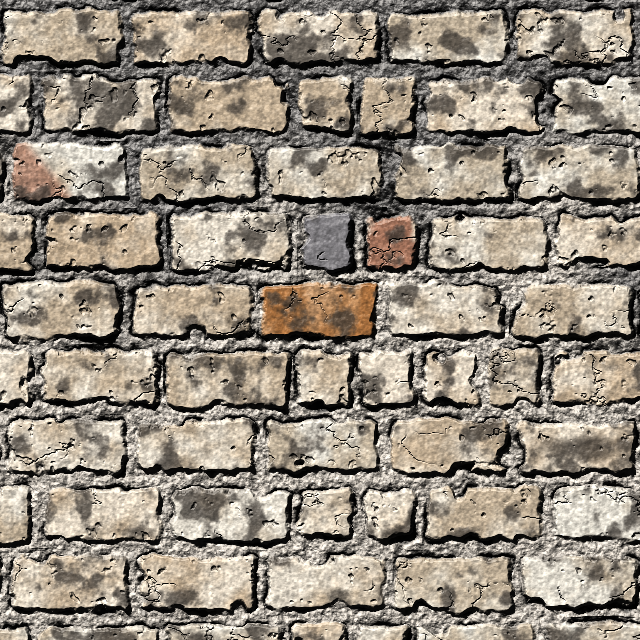
Reproduce this texture procedurally as a WebGL 2 fragment shader.

```glsl
#version 300 es
precision highp float;
// Weathered pale brick wall with rough grey mortar, lit hard from the upper left.

#define COLUMNS 5.02
#define ROWS 9.37
#define ROW_SHIFT 0.037
#define JOINT vec2(0.0095, 0.0130)
#define CORNER 0.008
#define EDGE_WEAR 0.017
#define BRICK_LEVEL 0.0125
#define BRICK_GRAIN 0.0032
#define MORTAR_ROUGHNESS 0.0115
#define SHADOW_SLOPE 0.62
#define STAIN_AMOUNT 0.75

uniform vec2 u_resolution;
out vec4 fragColor;

const vec3 TAN = vec3(0.75, 0.69, 0.60);
const vec3 PALE = vec3(0.90, 0.88, 0.83);
const vec3 SOOT = vec3(0.25, 0.23, 0.21);
const vec3 ORANGE = vec3(0.66, 0.44, 0.25);
const vec3 RED = vec3(0.64, 0.45, 0.36);
const vec3 SLATE = vec3(0.50, 0.49, 0.50);
const vec3 MORTAR_DARK = vec3(0.43, 0.42, 0.41);
const vec3 MORTAR_LIGHT = vec3(0.69, 0.66, 0.62);

struct Brick {
    float dist;   // signed distance to the worn outline
    vec2 id;      // column and row, rows counted from the top
    vec2 local;   // position from -1 to 1 inside the brick
};

float hash(vec2 p) {
    vec3 q = fract(p.xyx * vec3(0.1031, 0.1030, 0.0973));
    q += dot(q, q.yzx + 33.33);
    return fract((q.x + q.y) * q.z);
}

float noise(vec2 p) {
    vec2 i = floor(p), f = fract(p);
    f = f * f * (3.0 - 2.0 * f);
    return mix(mix(hash(i), hash(i + vec2(1, 0)), f.x),
               mix(hash(i + vec2(0, 1)), hash(i + vec2(1, 1)), f.x), f.y);
}

float fbm(vec2 p, int octaves) {
    float sum = 0.0, gain = 0.5;
    for (int i = 0; i < octaves; i++) {
        sum += gain * noise(p);
        p = mat2(1.6, 1.2, -1.2, 1.6) * p + 17.3;
        gain *= 0.5;
    }
    return sum;
}

// Courses alternate in offset; odd courses hold a pair of half bricks.
Brick findBrick(vec2 p) {
    vec2 warped = p + 0.007 * (vec2(noise(p * 17.0), noise(p * 17.0 + 50.0)) - 0.5);
    vec2 grid = vec2(warped.x * COLUMNS, (1.0 - warped.y) * ROWS - ROW_SHIFT);
    float row = floor(grid.y), odd = mod(row, 2.0);
    grid.x -= mix(0.02, 0.29, odd) + 0.08 * (hash(vec2(row + 3.0, 7.0)) - 0.5);
    vec2 id = vec2(floor(grid.x), row), cell = fract(grid);
    vec2 size = 1.0 / vec2(COLUMNS, ROWS);
    bool paired = odd > 0.5 && mod(id.x, 5.0) == 2.0;
    if (paired || hash(id + 41.0) > 0.97) {
        id.x += 0.5 * step(0.5, cell.x);
        cell.x = fract(cell.x * 2.0);
        size.x *= 0.5;
    }
    vec2 seed = id * 2.0 + 20.0;
    vec2 jitter = vec2(hash(seed), hash(seed + 9.0)) - 0.5;
    vec2 extent = 0.5 * size - JOINT * (1.0 + 0.4 * jitter.yx);
    vec2 local = (vec2(cell.x, 1.0 - cell.y) - 0.5) * size - 0.005 * jitter;
    vec2 q = abs(local) - extent + CORNER;
    float dist = length(max(q, 0.0)) + min(max(q.x, q.y), 0.0) - CORNER;
    dist += EDGE_WEAR * (fbm(p * 50.0, 4) - 0.47);
    dist += 0.012 * smoothstep(0.72, 0.95, noise(p * 32.0 + 9.0));   // chipped corners
    return Brick(dist, id, local / extent);
}

// Relief of brick faces and mortar, in canvas units.
float relief(vec2 p, out Brick b) {
    b = findBrick(p);
    vec2 q = p + b.id * 3.7 + 20.0;
    float face = smoothstep(0.0025, -0.0045, b.dist);
    float crack = smoothstep(0.018, 0.0, abs(fbm(q * vec2(17.0, 24.0), 5) - 0.46))
                * smoothstep(0.56, 0.72, noise(q * 18.0));
    float pit = smoothstep(0.63, 0.72, fbm(q * 62.0, 3));
    float brick = BRICK_LEVEL + BRICK_GRAIN * fbm(q * 72.0, 4) - 0.003 * crack - 0.004 * pit;
    float groove = exp(-abs(b.dist - 0.003) * 320.0) * smoothstep(0.25, 0.75, noise(p * 30.0));
    float mortar = 0.005 * noise(p * 13.0) + MORTAR_ROUGHNESS * fbm(p * 85.0, 4) - 0.008 * groove;
    return mix(mortar - 0.001, brick, face);
}

float isBrick(vec2 id, vec2 target) { return step(distance(id, target), 0.1); }

vec3 brickColor(Brick b, vec2 p) {
    vec2 q = p + b.id * 5.3 + 20.0;
    float tone = hash(b.id * 2.0 + 73.0), blotch = fbm(q * 22.0, 5);
    vec3 color = mix(TAN, PALE, clamp(tone * 0.9 + 3.0 * (blotch - 0.45), 0.0, 1.0));
    color *= mix(vec3(1.0), vec3(1.01, 0.97, 0.93), hash(b.id * 2.0 + 19.0));
    // Individually coloured bricks
    float brushed = smoothstep(0.25, 0.6, noise(p * vec2(45, 5)));
    color = mix(color, ORANGE, isBrick(b.id, vec2(2, 4)) * (0.65 + 0.35 * brushed));
    color = mix(color, SLATE, isBrick(b.id, vec2(2, 3)));
    color = mix(color, RED, isBrick(b.id, vec2(2.5, 3)) * smoothstep(0.35, 0.55, blotch));
    color = mix(color, RED, 0.8 * isBrick(b.id, vec2(0, 2)) * smoothstep(-0.2, -0.5, b.local.x + 0.4 * b.local.y));
    // Soot, speckle and faint vertical brushing
    float soot = smoothstep(0.53, 0.69, fbm(q * 30.0 + 8.0, 5) + 0.07 * (tone - 0.5) + 0.03 * p.y);
    soot = max(soot, isBrick(b.id, vec2(4, 6)) * smoothstep(0.9, 0.2, length(b.local) + blotch - 0.4));
    color = mix(color, SOOT, STAIN_AMOUNT * soot);
    return color * (0.91 + 0.1 * noise(p * vec2(240, 14)) + 0.3 * (noise(p * 260.0) - 0.5));
}

void main() {
    vec2 p = gl_FragCoord.xy / u_resolution;
    Brick b, other;
    float h = relief(p, b), e = 0.0014;
    vec2 slope = (vec2(relief(p + vec2(e, 0), other), relief(p + vec2(0, e), other)) - h) / e;

    // Direct light and cast shadow
    vec3 light = normalize(vec3(-0.4, 0.75, 0.95));
    float diffuse = max(dot(normalize(vec3(-slope, 1.0)), light), 0.0) / light.z;
    float blocked = 0.0;
    for (int i = 1; i <= 6; i++) {
        float reach = float(i) * 0.0025;
        float ahead = relief(p + normalize(light.xy) * reach, other);
        blocked = max(blocked, ahead - h - reach * SHADOW_SLOPE);
    }
    float lit = 1.0 - smoothstep(0.0, 0.0022, blocked);

    // Mortar is sootier towards the top of the wall, and black in its cavities
    float grime = smoothstep(0.4, 0.8, p.y + 0.5 * (noise(p * 7.0) - 0.5));
    vec3 mortar = mix(MORTAR_LIGHT, MORTAR_DARK, grime) * (0.65 + 0.7 * noise(p * 250.0));
    mortar *= mix(0.15, 1.0, smoothstep(0.0, 0.005, h - 0.001 * grime));
    vec3 color = mix(mortar, brickColor(b, p), smoothstep(0.002, -0.002, b.dist));
    color *= mix(0.055, 0.04 + 0.99 * diffuse, lit);
    color = mix(color, vec3(0.95, 0.93, 0.90), 0.35 * lit * smoothstep(1.0, 1.35, diffuse));
    fragColor = vec4(clamp(color, 0.0, 1.0), 1.0);
}
```
